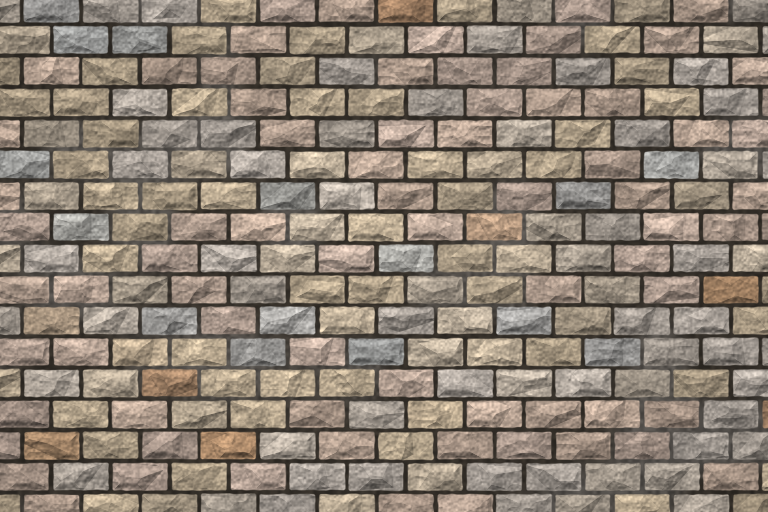
Reproduce this texture procedurally as a WebGL 2 fragment shader.

```glsl
#version 300 es
precision highp float;

uniform vec2 u_resolution;
out vec4 fragColor;

float hash(vec2 p) {
    vec3 q = fract(vec3(p.xyx) * 0.1031);
    q += dot(q, q.yzx + 33.33);
    return fract((q.x + q.y) * q.z);
}

float noise(vec2 p) {
    vec2 i = floor(p), f = fract(p);
    f = f * f * (3.0 - 2.0 * f);
    return mix(mix(hash(i), hash(i + vec2(1, 0)), f.x),
               mix(hash(i + vec2(0, 1)), hash(i + vec2(1, 1)), f.x), f.y);
}

float boxDistance(vec2 p, vec2 halfSize, float radius) {
    vec2 q = abs(p) - halfSize + radius;
    return length(max(q, 0.0)) + min(max(q.x, q.y), 0.0) - radius;
}

// Height of one split-faced block: bevelled rim, broken facets, rough grain
float blockHeight(vec2 p, vec2 halfSize, vec2 id) {
    float inside = -boxDistance(p, halfSize, 0.004);
    float height = 0.0055 * smoothstep(0.001, 0.017, inside);
    for (float i = 0.0; i < 4.0; i++) {
        float angle = 6.2832 * hash(id + i * 17.3 + 5.0);
        float slope = 0.12 + 0.3 * hash(id + i * 9.7 + 31.0);
        float level = 0.004 + 0.006 * hash(id + i * 5.1 + 71.0);
        height = min(height, level + slope * dot(p, vec2(cos(angle), sin(angle))));
    }
    height = max(height, -0.002);
    vec2 q = p + 7.0 * vec2(hash(id + 2.3), hash(id + 8.9));
    float ridge = abs(noise(q * vec2(38, 55)) - 0.5);
    height -= 0.0035 * ridge;
    height += 0.0016 * noise(q * 95.0) + 0.0010 * noise(q * 190.0 + 40.0);
    return height;
}

vec3 stoneColor(vec2 id, vec2 uv) {
    vec3 grey = vec3(0.62, 0.59, 0.56);
    vec3 tan_ = vec3(0.67, 0.61, 0.52);
    vec3 pink = vec3(0.67, 0.59, 0.54);
    vec3 rust = vec3(0.66, 0.51, 0.38);
    float warmth = hash(id + 13.0) + 0.25 * (0.5 - uv.x);
    vec3 color = mix(grey, tan_, smoothstep(0.15, 0.75, warmth));
    color = mix(color, pink, 0.8 * step(0.68, hash(id + 47.0)));
    color = mix(color, vec3(0.58, 0.59, 0.59), 0.8 * step(0.93, hash(id + 61.0)));
    float rusty = hash(id + 83.0) + 0.06 * noise(id * 0.4);
    color = mix(color, rust, 0.8 * smoothstep(0.97, 1.01, rusty));
    return color * (0.92 + 0.2 * hash(id + 29.0));
}

void main() {
    vec2 uv = gl_FragCoord.xy / u_resolution;
    float pixel = 1.0 / u_resolution.y;
    vec2 pos = gl_FragCoord.xy * pixel;

    // Running bond: 13 blocks across, about 16.4 courses down
    vec2 grid = uv * vec2(13.0, 16.41) - vec2(0.0, 0.63);
    float row = floor(grid.y);
    grid.x -= 0.37 + 0.5 * mod(row + 1.0, 2.0);
    vec2 id = floor(grid);
    vec2 cell = vec2(u_resolution.x * pixel / 13.0, 1.0 / 16.41);
    vec2 local = (fract(grid) - 0.5) * cell;

    // Slightly uneven block outline
    local -= 0.0016 * (vec2(hash(id + 3.0), hash(id + 7.0)) - 0.5);
    vec2 halfSize = cell * 0.5 - vec2(0.0034, 0.0034);
    halfSize -= 0.001 * vec2(hash(id + 19.0), hash(id + 23.0));
    float edge = boxDistance(local, halfSize, 0.004);
    edge += 0.0022 * (noise(pos * 85.0) - 0.5);

    // Relief lit from the upper left
    float eps = 0.0015;
    float h = blockHeight(local, halfSize, id);
    float hx = blockHeight(local + vec2(eps, 0.0), halfSize, id);
    float hy = blockHeight(local + vec2(0.0, eps), halfSize, id);
    vec3 normal = normalize(vec3(h - hx, h - hy, eps));
    vec3 light = normalize(vec3(-0.3, 0.75, 0.85));
    float shade = max(dot(normal, light), 0.0) / light.z;
    shade = mix(1.0, shade, 0.72);

    // Stone with mineral speckle and broad stains
    vec3 stone = stoneColor(id, uv) * shade;
    stone *= 0.89 + 0.22 * noise(pos * 240.0 + 11.0);
    stone *= 0.91 + 0.18 * noise(pos * 34.0 + 90.0);

    // Recessed joints, with paler mortar showing in places
    float pale = smoothstep(0.5, 0.85, noise(pos * 7.0 + 20.0));
    vec3 joint = mix(vec3(0.20, 0.18, 0.155), vec3(0.39, 0.375, 0.36), 0.7 * pale);
    joint *= 0.8 + 0.4 * noise(pos * 130.0);
    float soft = max(0.0018, 0.7 * pixel);
    vec3 color = mix(stone, joint, smoothstep(-soft, soft, edge));

    // Gentle darkening towards the corners
    vec2 centred = uv - 0.5;
    color *= 1.03 - 0.3 * dot(centred, centred);
    fragColor = vec4(color, 1.0);
}
```
